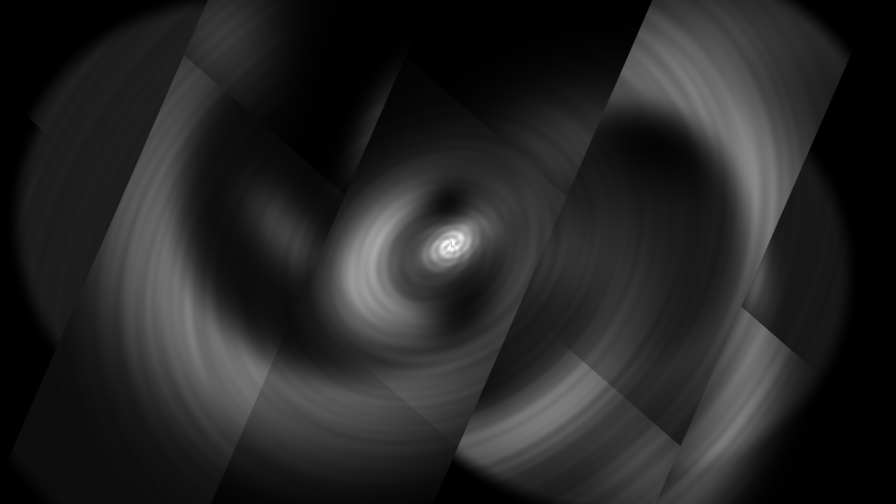
Reproduce this background procedurally as a Shadertoy shader.

```glsl
// Grey spiral galaxy sliced into slanted, displaced strips.
#define STRIP_START -0.694
#define STRIP_WIDTH 0.441
#define STRIP_SLANT 0.435
#define CUT_SLOPE 0.87
#define GALAXY_TILT 0.6
#define STREAK_DENSITY 65.0
#define STREAK_DEPTH 0.22
#define CORE vec2(0.007, 0.014)

vec2 gradient(vec2 cell) {
    float h = fract(sin(dot(cell, vec2(127.1, 311.7))) * 43758.5);
    return vec2(cos(6.2832 * h), sin(6.2832 * h));
}

float gradientNoise(vec2 p) {
    vec2 i = floor(p), f = fract(p), u = f * f * (3.0 - 2.0 * f);
    vec2 e = vec2(1.0, 0.0);
    float low = mix(dot(gradient(i), f), dot(gradient(i + e), f - e), u.x);
    float high = mix(dot(gradient(i + e.yx), f - e.yx),
                     dot(gradient(i + 1.0), f - 1.0), u.x);
    return mix(low, high, u.y);
}

vec2 turn(vec2 p, float a) {
    return vec2(cos(a) * p.x + sin(a) * p.y, cos(a) * p.y - sin(a) * p.x);
}

// Soft elliptical spot
float glow(vec2 p, vec2 center, vec2 size, float tilt) {
    vec2 q = turn(p - center, tilt) / size;
    return exp(-dot(q, q));
}

// Elliptical band, soft on both sides and fading away from one heading
float arm(vec2 p, vec2 center, vec2 radii, float tilt, vec2 softness, float heading, float spread) {
    vec2 q = p - center;
    float d = (length(turn(q, tilt) / radii) - 1.0) * min(radii.x, radii.y);
    d /= d < 0.0 ? softness.x : softness.y;
    vec2 h = turn(q, heading);
    float a = atan(h.y, h.x) / spread;
    return exp(-d * d - a * a);
}

float disc(vec2 p, vec2 center, float radius) {
    return 1.0 - smoothstep(radius - 0.035, radius + 0.01, length(p - center));
}

// Nucleus, inner ring and the two dark lanes
float nucleus(vec2 p) {
    float light = 0.5 * arm(p, vec2(0.007, 0.009), vec2(0.185, 0.127), GALAXY_TILT,
                            vec2(0.035, 0.055), 3.3, 1.2);
    light += 0.2 * glow(p, CORE, vec2(0.29, 0.2), GALAXY_TILT);
    light *= 1.0 - 0.95 * glow(p, vec2(0.005, 0.09), vec2(0.05, 0.045), 0.9);
    light *= 1.0 - 0.97 * glow(p, vec2(0.045, -0.15), vec2(0.08, 0.12), -0.2);
    vec2 q = turn(p - CORE, GALAXY_TILT) / vec2(1.0, 0.7);
    float swirl = 0.85 + 0.15 * sin(length(q) * 330.0 - 2.0 * atan(q.y, q.x));
    light += 0.65 * swirl * glow(p, CORE, vec2(0.045, 0.03), GALAXY_TILT);
    return light + 0.22 * glow(p, CORE + 0.01, vec2(0.1, 0.05), GALAXY_TILT);
}

float stripLight(int strip, vec2 p, float pixel) {
    float cut = p.y + CUT_SLOPE * p.x;
    float leftArm = 0.4 * arm(p, vec2(-0.194, 0.095), vec2(0.382, 0.389), 0.0,
                              vec2(0.055, 0.14), 4.0, 1.8);
    if (strip < 0) {
        float edge = smoothstep(-pixel, pixel, cut + 0.458);
        return 0.11 * disc(p, vec2(-0.437, 0.06), 0.43 + 0.02 * edge);
    }
    if (strip == 0) {
        float above = smoothstep(-pixel, pixel, cut + 0.065);
        float corner = 0.22 * glow(p, vec2(-0.44, 0.42), vec2(0.13, 0.14), 0.0);
        float light = mix(leftArm + 0.05, corner, above);
        light *= 1.0 - 0.9 * glow(p, vec2(-0.2, 0.34), vec2(0.16, 0.22), 0.0);
        light += 0.2 * glow(p, vec2(-0.322, 0.037), vec2(0.1, 0.05), -0.9);
        light += 0.18 * glow(p, vec2(-0.14, 0.245), vec2(0.11, 0.035), 1.1);
        return light * disc(p, vec2(-0.25, 0.05), 0.78);
    }
    if (strip == 1) {
        float above = smoothstep(-pixel, pixel, cut - 0.315);
        float below = smoothstep(-pixel, pixel, -0.37 - cut);
        float light = nucleus(p) + leftArm * mix(1.0, 0.85, below);
        return mix(light, 0.2 * glow(p, vec2(0.25, 0.2), vec2(0.2, 0.12), 0.3), above);
    }
    if (strip == 2) {
        float above = smoothstep(-pixel, pixel, cut - 0.016);
        float light = 0.1 + 0.1 * glow(p, vec2(0.234, -0.01), vec2(0.1, 0.09), 0.0);
        light *= 1.0 - 0.9 * glow(p, vec2(0.41, 0.22), vec2(0.14, 0.09), -0.5);
        light *= 1.0 - 0.95 * glow(p, vec2(0.05, -0.32), vec2(0.1, 0.08), 0.6);
        light += 0.4 * arm(p, vec2(0.373, 0.037), vec2(0.25, 0.289), 0.0,
                           vec2(0.045, 0.1), 0.6, 1.4);
        light += mix(0.36, 0.22, above) * arm(p, vec2(0.002, -0.009), vec2(0.359, 0.363), 0.0,
                                            vec2(0.06, 0.075), -1.1, 0.9);
        light += 0.12 * glow(p, vec2(0.5, 0.43), vec2(0.25, 0.1), 0.0);
        light += 0.17 * (1.0 - above) * glow(p, vec2(0.42, -0.44), vec2(0.13), 0.0);
        return light * disc(p, vec2(0.361, 0.037), 0.57);
    }
    float above = smoothstep(-pixel, pixel, cut - 0.398);
    float light = 0.09 * disc(p, vec2(0.407, -0.044), 0.4);
    light += 0.36 * (1.0 - above) * arm(p, vec2(0.153, -0.032), vec2(0.475, 0.602), 0.0,
                                       vec2(0.07, 0.065), -0.5, 0.8);
    return light + 0.22 * above * glow(p, vec2(0.61, -0.05), vec2(0.035, 0.09), 0.0);
}

void mainImage(out vec4 fragColor, in vec2 fragCoord) {
    vec2 p = (fragCoord - 0.5 * iResolution.xy) / iResolution.y;
    float pixel = 1.0 / iResolution.y;
    // Overlay the strips from left to right
    float light = stripLight(-1, p, pixel);
    for (int i = 0; i < 4; i++) {
        float edge = p.x - STRIP_SLANT * p.y - STRIP_START - STRIP_WIDTH * float(i);
        light = mix(light, stripLight(i, p, pixel), smoothstep(-pixel, pixel, edge));
    }
    // Fine streaks that follow the rotation
    vec2 q = turn(p - CORE, GALAXY_TILT) * vec2(0.88, 1.1);
    float radius = length(q);
    vec2 heading = q / max(radius, 0.001);
    float streaks = gradientNoise(vec2(radius * STREAK_DENSITY + heading.x * 2.0, heading.y * 1.5));
    light *= 1.0 + STREAK_DEPTH * streaks;
    fragColor = vec4(vec3(clamp(light, 0.0, 1.0)), 1.0);
}
```
